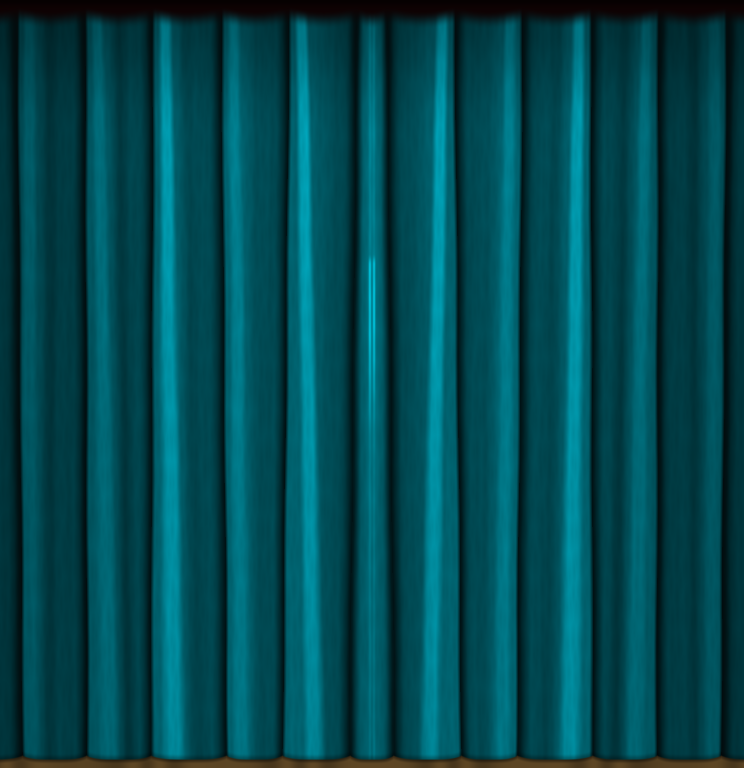
This texture is drawn by a Shadertoy shader. Its source:

```glsl
// Teal stage curtain: mirrored hanging folds with satin highlights above a wooden floor strip.

const vec3 CLOTH_TINT = vec3(0.0, 0.885, 1.0);
const vec3 CREASE_COLOR = vec3(0.012, 0.045, 0.05);
const vec3 VALANCE_COLOR = vec3(0.055, 0.008, 0.01);
const vec3 FLOOR_COLOR = vec3(0.36, 0.27, 0.14);

const float FIRST_EDGE = 0.020;     // half width of the central fold at the top
const float FOLD_WIDTH = 0.0915;
const float SHADE_LEVEL = 0.32;     // brightness of the shaded side of a fold
const float LIT_GAIN = 0.11;        // extra brightness of the lit side
const float SHEEN_GAIN = 0.29;      // extra brightness of the satin stripe
const float SHEEN_TOP = 0.82;       // stripe position in the fold at the top
const float WEAVE_AMOUNT = 0.09;
const float HEM_HEIGHT = 0.011;

// Per fold, from the centre outward: edge shift, stripe strength, stripe foot
const float EDGE_DRIFT[7] = float[7](0.010, 0.009, -0.008, 0.003, -0.003, -0.008, 0.0);
const float SHEEN[6] = float[6](1.0, 0.48, 0.95, 0.45, 0.40, 0.0);
const float SHEEN_FOOT[6] = float[6](0.52, 0.72, 0.69, 0.65, 0.88, 0.8);

vec2 hash2(vec2 p) {
    p = vec2(dot(p, vec2(127.1, 311.7)), dot(p, vec2(269.5, 183.3)));
    return fract(sin(p) * 43758.5);
}

float cellular(vec2 p) {
    vec2 cell = floor(p), local = fract(p);
    float nearest = 2.0;
    for (int j = -1; j <= 1; j++)
        for (int i = -1; i <= 1; i++) {
            vec2 o = vec2(i, j);
            nearest = min(nearest, length(o + hash2(cell + o) - local));
        }
    return nearest;
}

float bell(float x, float width) {
    return exp(-x * x / (width * width));
}

// Distance of a fold edge from the curtain centre; drop is 0 at the top, 1 at the hem
float foldEdge(int k, float drop) {
    float sway = 0.0007 * sin(drop * 17.0 + float(k) * 2.3);
    return FIRST_EDGE + FOLD_WIDTH * float(k) + EDGE_DRIFT[k] * drop + sway;
}

// Brightness of the narrow central fold, q = 0 in the middle and 1 at its edge
float centralFold(float q, float d, float y) {
    float flare = smoothstep(0.40, 0.60, y) * (1.0 - smoothstep(0.655, 0.67, y));
    float threads = bell(d - 0.0028, 0.0018) * (0.07 + 0.30 * flare);
    float glow = bell(q, 0.45) * (0.05 + 0.08 * smoothstep(0.1, 0.7, y));
    return (0.38 + glow + threads) * (1.0 - 0.7 * smoothstep(0.5, 1.0, q));
}

// Brightness of a side fold, f = 0 at its inner crease and 1 at its outer edge
float sideFold(float f, int k, float drop) {
    float center = mix(SHEEN_TOP, SHEEN_FOOT[k], drop);
    float halfWidth = mix(0.07, 0.12, drop);
    float stripe = 1.0 - smoothstep(halfWidth * 0.45, halfWidth * 1.6, abs(f - center));
    float light = SHADE_LEVEL + LIT_GAIN * smoothstep(0.2, 0.75, f);
    light += SHEEN_GAIN * SHEEN[k] * stripe * mix(1.0, 0.62, drop);
    // A shallow valley beside the stripe, stronger away from the centre
    light -= 0.035 * float(min(k, 3)) * bell(f - center + 0.30, 0.11);
    float inner = smoothstep(-0.03, 0.20, f);
    float outer = 1.0 - smoothstep(0.945, 1.01, f);
    return light * mix(0.28, 1.0, inner) * mix(0.25, 1.0, outer);
}

void mainImage(out vec4 fragColor, in vec2 fragCoord) {
    vec2 uv = fragCoord / iResolution.xy;
    float pixel = 1.0 / iResolution.y;
    float drop = 1.0 - uv.y;
    float d = abs(uv.x - 0.5);

    // Find the fold
    int k = -1;
    for (int i = 0; i < 6; i++)
        if (d > foldEdge(i, drop)) k = i;

    float f, light;
    if (k < 0) {
        float q = d / foldEdge(0, drop);
        f = 0.5 + 0.5 * q;
        light = centralFold(q, d, uv.y);
    } else {
        float inner = foldEdge(k, drop);
        f = (d - inner) / (foldEdge(k + 1, drop) - inner);
        light = sideFold(f, k, drop);
    }

    // Woven grain, long vertical streaks and stage falloff
    float grain = cellular(uv * vec2(150.0, 28.0)) - 0.5;
    float streak = sin(uv.x * 410.0 + 2.0 * sin(uv.y * 5.0)) * sin(uv.x * 173.0 + uv.y * 3.0);
    light *= 1.0 + WEAVE_AMOUNT * grain + 0.025 * streak;
    light *= 1.0 - 0.28 * smoothstep(0.25, 0.5, d);
    light *= 1.0 - 0.30 * smoothstep(0.82, 1.0, uv.y);
    vec3 color = CLOTH_TINT * light;
    color = mix(CREASE_COLOR, color, smoothstep(0.02, 0.17, light));

    // Shadow of the valance, dipping between the folds
    float dip = 0.006 * sin(f * 3.14159);
    color = mix(color, VALANCE_COLOR, smoothstep(0.968, 0.992, uv.y + dip));
    color *= 1.0 - 0.6 * smoothstep(0.988, 1.0, uv.y);

    // Rounded hem and floor
    float hem = HEM_HEIGHT + 0.005 * pow(abs(2.0 * f - 1.0), 4.0);
    float plank = 0.9 + 0.12 * sin(uv.x * 90.0 + 3.0 * sin(uv.x * 31.0));
    vec3 wood = FLOOR_COLOR * plank * (1.0 - 0.45 * smoothstep(hem - 0.006, hem, uv.y));
    color *= mix(0.7, 1.0, smoothstep(hem, hem + 0.008, uv.y));
    color = mix(wood, color, smoothstep(hem - pixel, hem + pixel, uv.y));
    fragColor = vec4(color, 1.0);
}
```
